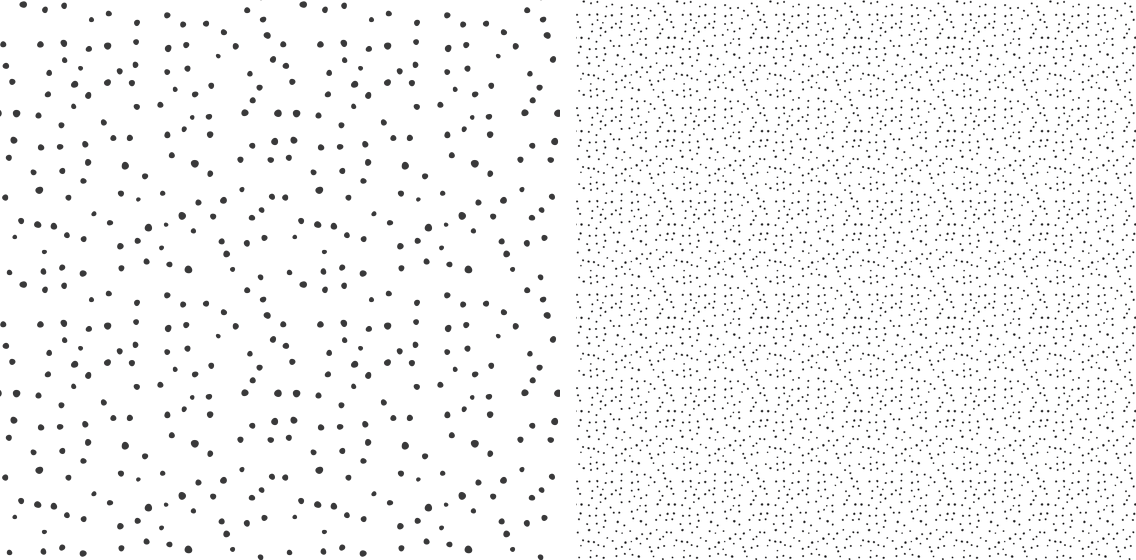
Left: one tile. Right: repeated 3 by 3.
Reproduce this pattern procedurally as a WebGL 1 fragment shader.

```glsl
precision highp float;
// Small charcoal dots of slightly uneven shape, scattered evenly on white; tiles seamlessly.

uniform vec2 u_resolution;

const vec3 PAPER = vec3(1.0);
const vec3 INK = vec3(0.225, 0.222, 0.226);
const float REPEATS = 2.0;        // copies of the scatter across the canvas
const float CELLS = 11.0;         // cells (one dot each) across one copy
const float JITTER = 0.92;        // random travel inside a cell
const float SPACING = 0.72;       // distance below which dots repel, in cells
const float PUSH = 0.5;           // strength of the repulsion
const float RADIUS = 0.118;       // typical dot radius, in cells
const float RADIUS_SPREAD = 0.034;
const float STRETCH = 0.09;       // greatest elongation of a dot
const float WOBBLE = 0.035;       // unevenness of the outline
const float EDGE_PIXELS = 0.65;   // half width of the smooth edge
const float TAU = 6.2831853;

// Two random values per cell, wrapping with the period of the scatter.
vec2 hash2(vec2 cell, float seed) {
  vec3 p = fract((mod(cell, CELLS) + seed).xyx * vec3(0.1031, 0.1030, 0.0973));
  p += dot(p, p.yzx + 33.33);
  return fract((p.xx + p.yz) * p.zy);
}

vec2 jitteredPoint(vec2 cell) {
  return cell + 0.5 + JITTER * (hash2(cell, 3.7) - 0.5);
}

// Jittered point pushed away from neighbours that are too close.
vec2 dotCentre(vec2 cell) {
  vec2 point = jitteredPoint(cell);
  vec2 shift = vec2(0.0);
  for (int j = -1; j <= 1; j++) {
    for (int i = -1; i <= 1; i++) {
      if (i == 0 && j == 0) continue;
      vec2 away = point - jitteredPoint(cell + vec2(float(i), float(j)));
      float gap = max(length(away), 0.001);
      shift += away / gap * max(SPACING - gap, 0.0) * PUSH;
    }
  }
  return point + clamp(shift, -0.4, 0.4);
}

// Approximate signed distance to the uneven dot of a cell.
float dotDistance(vec2 position, vec2 cell) {
  vec2 offset = position - dotCentre(cell);
  vec2 sizeShape = hash2(cell, 41.3);
  vec2 turns = TAU * hash2(cell, 87.9);
  float deviation = 2.0 * sizeShape.x - 1.0;
  float radius = RADIUS + RADIUS_SPREAD * deviation * deviation * deviation;
  float angle = atan(offset.y, offset.x + 0.00001);
  float outline = 1.0 + STRETCH * sizeShape.y * cos(2.0 * (angle - turns.x))
                      + WOBBLE * cos(3.0 * angle + turns.y);
  return length(offset) - radius * outline;
}

void main() {
  float cellsAcross = REPEATS * CELLS;
  vec2 position = gl_FragCoord.xy / u_resolution * cellsAcross;
  vec2 home = floor(position);

  // Nearest dot among the surrounding cells
  float nearest = 1.0;
  for (int j = -1; j <= 1; j++) {
    for (int i = -1; i <= 1; i++) {
      vec2 cell = home + vec2(float(i), float(j));
      nearest = min(nearest, dotDistance(position, cell));
    }
  }

  float edge = EDGE_PIXELS * cellsAcross / min(u_resolution.x, u_resolution.y);
  float coverage = 1.0 - smoothstep(-edge, edge, nearest);
  gl_FragColor = vec4(mix(PAPER, INK, coverage), 1.0);
}
```
